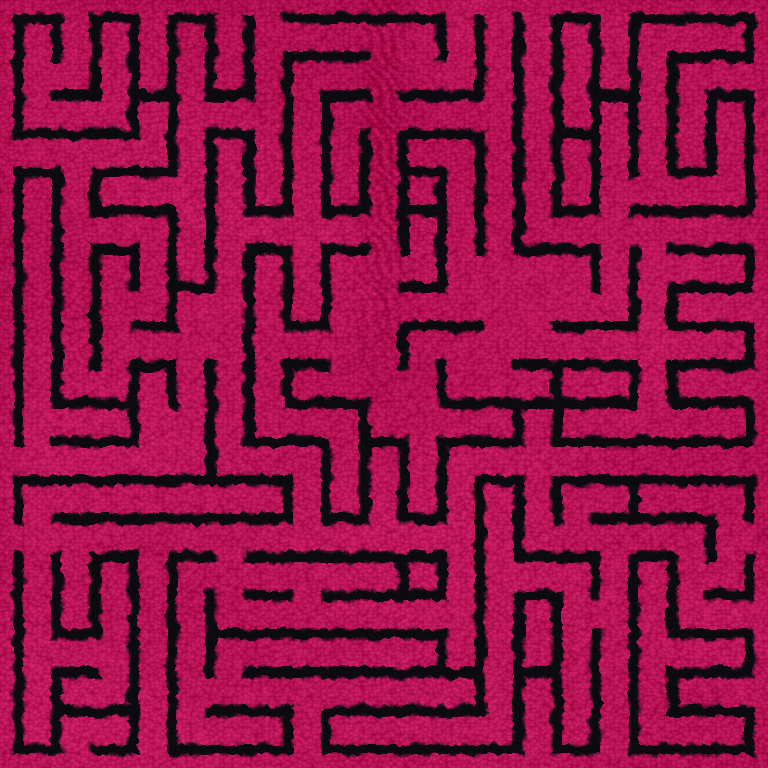
Give the GLSL for this pattern, as a three.js fragment shader.

```glsl
varying vec2 vUv;

// Maze layout
const float NODES = 20.0;
const float PITCH = 0.0501;
const float HALF_WIDTH = 0.0070;
const float CUT = 0.10;
const float EXTRA = 0.05;
const float SEED = 7.3;

// Pile texture
const vec2 GRAIN_FREQ = vec2(165.0, 205.0);
const vec2 CLUMP_FREQ = vec2(105.0, 105.0);
const float EDGE_PULL = 0.45;
const float EDGE_SOFT = 0.0019;
const float WOBBLE = 0.0010;
const float GRAIN_CONTRAST = 1.1;

// Colours
const vec3 DEEP_PINK = vec3(0.63, 0.02, 0.26);
const vec3 BRIGHT_PINK = vec3(0.79, 0.115, 0.39);
const vec3 BLACK_YARN = vec3(0.04, 0.04, 0.06);

float hash(vec2 p) {
  return fract(sin(dot(p, vec2(127.1, 311.7))) * 43758.545);
}

// Cellular noise: xy = offset to nearest tuft, z = distance, w = tuft id
vec4 cellular(vec2 p) {
  vec2 cell = floor(p);
  vec4 best = vec4(0.0, 0.0, 9.0, 0.0);
  for (int j = -1; j <= 1; j++) {
    for (int i = -1; i <= 1; i++) {
      vec2 c = cell + vec2(float(i), float(j));
      vec2 jitter = vec2(hash(c), hash(c + 57.3));
      vec2 offset = c + 0.1 + 0.8 * jitter - p;
      float d = length(offset);
      if (d < best.z) best = vec4(offset, d, hash(c + 19.7));
    }
  }
  return best;
}

bool inside(vec2 p, float count) {
  return all(greaterThanEqual(p, vec2(0.0))) && all(lessThan(p, vec2(count)));
}

// Each 2x2 block of nodes reaches out to one neighbouring block
vec2 pickNeighbour(vec2 block) {
  float k = floor(4.0 * hash(block + SEED));
  vec2 dir = k < 2.0 ? vec2(2.0 * k - 1.0, 0.0) : vec2(0.0, 2.0 * k - 5.0);
  return inside(block + dir, NODES * 0.5) ? dir : -dir;
}

bool linked(vec2 a, vec2 b) {
  if (!inside(a, NODES * 0.5) || !inside(b, NODES * 0.5)) return false;
  return pickNeighbour(a) == b - a || pickNeighbour(b) == a - b;
}

// Walls outline the linked blocks, with some edges cut or added
bool hasWall(vec2 node, vec2 dir) {
  if (!inside(node, NODES) || !inside(node + dir, NODES)) return false;
  float r = hash(node + 0.5 * dir + SEED * 3.0);
  if (r < CUT) return false;
  if (r > 1.0 - EXTRA) return true;
  vec2 a = floor(node * 0.5);
  vec2 b = floor((node + dir) * 0.5);
  if (a != b) return linked(a, b);
  vec2 outward = (2.0 * (node - 2.0 * a) - 1.0) * (1.0 - abs(dir));
  return !linked(a, a + outward);
}

// Signed distance to the square-ended walls around the nearest node
float wallDistance(vec2 uv) {
  vec2 p = (uv - 0.5) / PITCH + 0.5 * (NODES - 1.0);
  vec2 node = floor(p + 0.5);
  vec2 local = (p - node) * PITCH;
  float d = 0.5 * PITCH;
  vec2 dir = vec2(1.0, 0.0);
  for (int i = 0; i < 4; i++) {
    if (hasWall(node, dir)) {
      float across = abs(dot(local, vec2(-dir.y, dir.x)));
      d = min(d, max(across, -dot(local, dir)) - HALF_WIDTH);
    }
    dir = vec2(-dir.y, dir.x);
  }
  return d;
}

void main() {
  vec2 uv = vUv;
  vec4 grain = cellular(uv * GRAIN_FREQ);
  vec4 clump = cellular(uv * CLUMP_FREQ + 31.0);

  // Ragged wall edges follow the clumps of yarn
  vec2 wobble = WOBBLE * (sin(uv.yx * 83.0 + 4.0 * sin(uv * 19.0)) + sin(uv.yx * 191.0 + 2.0));
  vec2 ragged = uv + wobble + EDGE_PULL * clump.xy / CLUMP_FREQ;
  ragged += 0.25 * grain.xy / GRAIN_FREQ;
  float wall = 1.0 - smoothstep(-EDGE_SOFT, EDGE_SOFT, wallDistance(ragged));

  // Tuft shading with slow drifts over the pile
  float tone = 0.55 + GRAIN_CONTRAST * (0.45 - grain.z) + 0.4 * (grain.w - 0.5);
  tone += 0.2 * (clump.w - 0.5);
  tone += 0.06 * sin(uv.x * 11.0 + 2.0 * sin(uv.y * 7.0)) + 0.06 * sin(uv.y * 17.0 + uv.x * 5.0);
  tone += 0.12 * (0.5 - uv.y);

  // Ruffled fold down the upper middle, and duller outer margins
  float foldX = (uv.x - 0.5) / 0.035;
  float fold = exp(-foldX * foldX) * smoothstep(0.35, 0.75, uv.y);
  float streak = sin(dot(uv, vec2(420.0, 260.0)) + 3.0 * sin(uv.y * 90.0));
  tone -= fold * (0.3 + 0.3 * streak);
  vec2 margin = smoothstep(0.47, 0.5, abs(uv - 0.5));
  tone -= 0.15 * max(margin.x, margin.y);

  vec3 pink = mix(DEEP_PINK, BRIGHT_PINK, clamp(tone, -0.4, 1.3));
  vec3 yarn = BLACK_YARN + 0.02 * (0.5 - grain.z);
  gl_FragColor = vec4(mix(pink, yarn, wall), 1.0);
}
```
